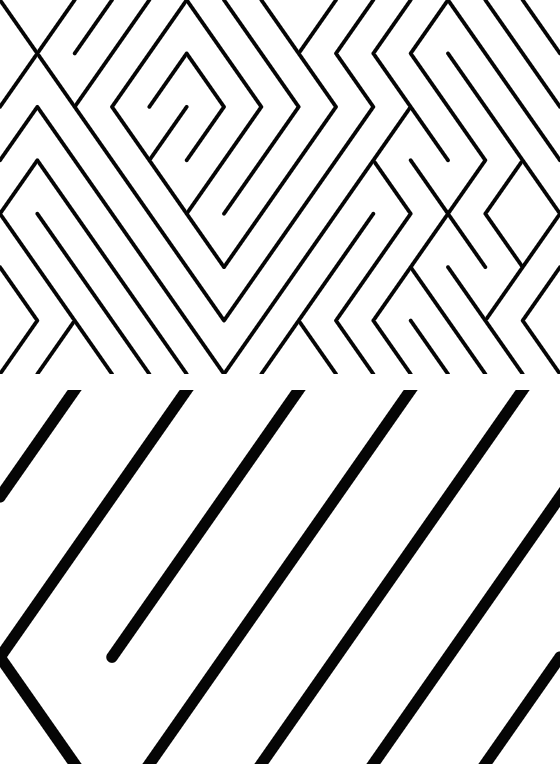
Top, the full canvas; bottom, a detail of the centre.
Give the GLSL for this pattern, as a Shadertoy shader.

```glsl
const vec2 GRID = vec2(15.0, 7.0);

// Elliptical patches of right-leaning strokes: centre, radii, in cells from the top left
const vec4 PATCHES[9] = vec4[9](
    vec4(2.8, 0.0, 2.0, 1.5),
    vec4(9.5, 0.0, 1.9, 0.8),
    vec4(0.0, 2.0, 0.8, 1.4),
    vec4(7.0, 2.4, 3.3, 1.2),
    vec4(8.3, 4.3, 3.0, 1.15),
    vec4(6.5, 6.0, 0.8, 0.8),
    vec4(12.5, 3.0, 0.8, 0.8),
    vec4(14.0, 4.7, 1.1, 1.1),
    vec4(0.5, 6.0, 0.8, 0.8));

bool leansRight(vec2 cell) {
    for (int i = 0; i < 9; i++) {
        vec4 patchArea = PATCHES[i];
        if (length((cell - patchArea.xy) / patchArea.zw) < 1.0) return true;
    }
    return false;
}

float segmentDistance(vec2 p, vec2 a, vec2 b) {
    vec2 ab = b - a;
    return length(p - a - ab * clamp(dot(p - a, ab) / dot(ab, ab), 0.0, 1.0));
}

// One diagonal stroke joining opposite corners of its cell, y pointing down
float strokeDistance(vec2 p, vec2 cell, vec2 cellSize) {
    vec2 local = p - cell * cellSize;
    if (leansRight(cell)) local.x = cellSize.x - local.x;
    return segmentDistance(local, vec2(0.0), cellSize);
}

void mainImage(out vec4 fragColor, in vec2 fragCoord) {
    vec2 canvas = vec2(iResolution.x / iResolution.y, 1.0);
    vec2 p = fragCoord / iResolution.y;
    p.y = 1.0 - p.y;
    vec2 cellSize = canvas / GRID;
    vec2 home = floor(p / cellSize);

    // Neighbouring cells complete the round caps and joins
    float dist = 1.0;
    for (int y = -1; y <= 1; y++) {
        for (int x = -1; x <= 1; x++) {
            vec2 cell = clamp(home + vec2(x, y), vec2(0.0), GRID - 1.0);
            dist = min(dist, strokeDistance(p, cell, cellSize));
        }
    }

    // Near-black strokes on white, with a one-pixel soft edge
    float ink = clamp(0.5 - (dist - 0.0051) * iResolution.y, 0.0, 1.0);
    fragColor = vec4(mix(vec3(1.0), vec3(0.02), ink), 1.0);
}
```
